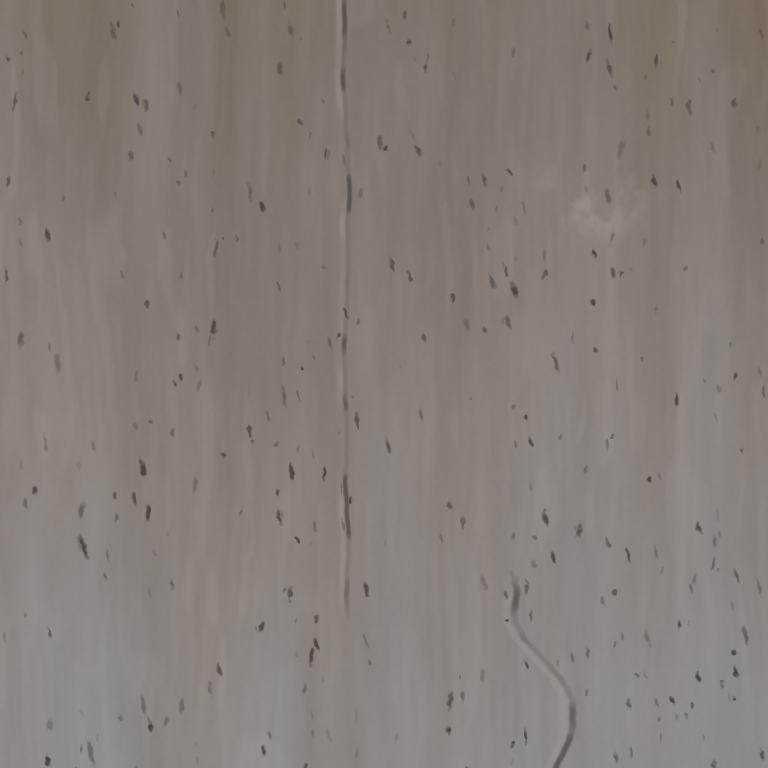
Give the GLSL for this texture, as a three.js fragment shader.

```glsl
// Vein-cut travertine: a brown to grey wash with soft vertical streaks,
// scattered dark pits in jittered cells, a broken seam, a winding crack
// and a few pale mineral veins, all built from value noise.

varying vec2 vUv;

const vec3 WARM_BROWN = vec3(0.482, 0.428, 0.382);
const vec3 COOL_GREY = vec3(0.558, 0.542, 0.534);
const vec3 PIT_DARK = vec3(0.25, 0.225, 0.215);
const vec3 VEIN_PALE = vec3(0.64, 0.61, 0.59);

float hash(vec2 p) {
  vec3 q = fract(vec3(p.xyx) * 0.1031);
  q += dot(q, q.yzx + 33.33);
  return fract((q.x + q.y) * q.z);
}

float noise(vec2 p) {
  vec2 i = floor(p);
  vec2 f = fract(p);
  f = f * f * (3.0 - 2.0 * f);
  float low = mix(hash(i), hash(i + vec2(1.0, 0.0)), f.x);
  float high = mix(hash(i + vec2(0.0, 1.0)), hash(i + 1.0), f.x);
  return mix(low, high, f.y);
}

float fbm(vec2 p) {
  float sum = 0.0;
  float amplitude = 0.5;
  for (int i = 0; i < 4; i++) {
    sum += amplitude * noise(p);
    p = p * 2.03 + 17.3;
    amplitude *= 0.5;
  }
  return sum / 0.9375;
}

// Soft window that is 1 between low and high
float band(float x, float low, float high, float soft) {
  return smoothstep(low - soft, low + soft, x)
       * (1.0 - smoothstep(high - soft, high + soft, x));
}

// Soft line of a given half width around distance zero
float line(float distance, float halfWidth) {
  return 1.0 - smoothstep(halfWidth * 0.3, halfWidth * 1.5, abs(distance));
}

// One elongated pit per chosen cell; columns are shifted to hide the grid
float pits(vec2 p, vec2 grid, float density, vec2 radius, float seed) {
  float column = floor(p.x * grid.x);
  vec2 g = p * grid + vec2(0.0, hash(vec2(column, seed)) * 7.0);
  vec2 cell = floor(g);
  vec2 key = cell + seed;
  float cluster = smoothstep(0.3, 0.8, noise(vec2(column * 0.83 + seed, p.y * 3.0)));
  float present = step(hash(key + 3.7), density * (0.25 + 1.9 * cluster));
  vec2 center = vec2(mix(0.25, 0.75, hash(key + 11.1)), mix(0.38, 0.62, hash(key + 23.9)));
  vec2 d = (fract(g) - center) / grid;
  d.x += d.y * (hash(key + 31.3) - 0.35) * 0.5;
  d += (vec2(noise(p * 190.0), noise(p * 190.0 + 40.0)) - 0.5) * radius * 0.9;
  vec2 size = radius * vec2(mix(0.65, 1.2, hash(key + 47.0)), mix(0.45, 1.5, hash(key + 59.0)));
  float strength = mix(0.3, 1.0, hash(key + 71.0));
  return present * strength * (1.0 - smoothstep(0.35, 1.3, length(d / size)));
}

// Brown to grey wash with broad mottling and vertical streaks
vec3 stone(vec2 p) {
  float bend = (fbm(p * vec2(5.0, 3.0)) - 0.5) * 0.035;
  vec2 s = vec2(p.x + bend, p.y);
  float wash = 0.98 - 0.78 * p.y + 0.55 * (fbm(p * vec2(3.5, 2.0) + 5.0) - 0.5);
  wash += 0.5 * (fbm(s * vec2(14.0, 1.3) + 9.0) - 0.5);
  wash -= 0.2 * smoothstep(0.8, 1.0, p.x) * smoothstep(0.4, 0.9, p.y);
  vec3 color = mix(WARM_BROWN, COOL_GREY, clamp(wash, -0.1, 1.1));
  float streak = (fbm(s * vec2(30.0, 2.2) + 21.0) - 0.5) * 0.05;
  float fiber = (noise(s * vec2(130.0, 13.0)) - 0.5) * 0.014;
  float grain = (noise(p * vec2(210.0, 150.0)) - 0.5) * 0.008;
  return color + streak + fiber + grain;
}

void main() {
  vec2 p = vUv;
  vec3 color = stone(p);

  // Pale wisps along the streaks and a chalky patch at the upper right
  float wander = (fbm(p * vec2(9.0, 6.0) + 60.0) - 0.5) * 0.05;
  float wisp = smoothstep(0.66, 0.86, noise(vec2((p.x + wander) * 62.0, p.y * 9.0)));
  float patchMask = 1.0 - smoothstep(0.2, 1.0, length((p - vec2(0.77, 0.74)) / vec2(0.11, 0.08)));
  float chalk = patchMask * smoothstep(0.45, 0.75, fbm(p * vec2(38.0, 30.0)));
  color = mix(color, VEIN_PALE, 0.2 * wisp * noise(p * 7.0 + 3.0) + 0.45 * chalk);

  // Broken vertical seam with a pale lip
  float seamX = 0.45 + (fbm(vec2(p.y * 13.0, 2.0)) - 0.5) * 0.018;
  float seamSpan = band(p.y, 0.22, 1.1, 0.04);
  float seamBreak = smoothstep(0.4, 0.72, noise(vec2(4.0, p.y * 38.0)));
  float seam = line(p.x - seamX, 0.0032) * seamSpan * (0.15 + 0.55 * seamBreak);
  float lip = line(p.x - seamX + 0.007, 0.004) * seamSpan * noise(vec2(8.0, p.y * 24.0));

  // Winding crack rising from the lower edge
  float crackX = 0.745 - 0.075 * smoothstep(0.08, 0.2, p.y) - 0.02 * smoothstep(0.06, 0.0, p.y)
               + (fbm(vec2(p.y * 32.0, 7.0)) - 0.5) * 0.018;
  float crackSpan = band(p.y, -0.1, 0.24, 0.02);
  float crackBreak = smoothstep(0.25, 0.65, noise(vec2(6.0, p.y * 42.0)));
  float crack = line(p.x - crackX, 0.0045) * crackSpan * (0.2 + 0.5 * crackBreak);
  lip += line(p.x - crackX + 0.011, 0.005) * crackSpan * 0.7;
  color = mix(color, VEIN_PALE, 0.45 * clamp(lip, 0.0, 1.0));

  // Pits from few and large to many and faint
  float dark = max(seam, crack);
  dark = max(dark, pits(p, vec2(23.0, 19.0), 0.12, vec2(0.0038, 0.0105), 5.0));
  dark = max(dark, pits(p, vec2(37.0, 31.0), 0.08, vec2(0.0032, 0.0065), 83.0));
  dark = max(dark, 0.5 * pits(p, vec2(53.0, 41.0), 0.08, vec2(0.0026, 0.006), 149.0));
  color = mix(color, PIT_DARK, 0.85 * dark);

  gl_FragColor = vec4(color, 1.0);
}
```
